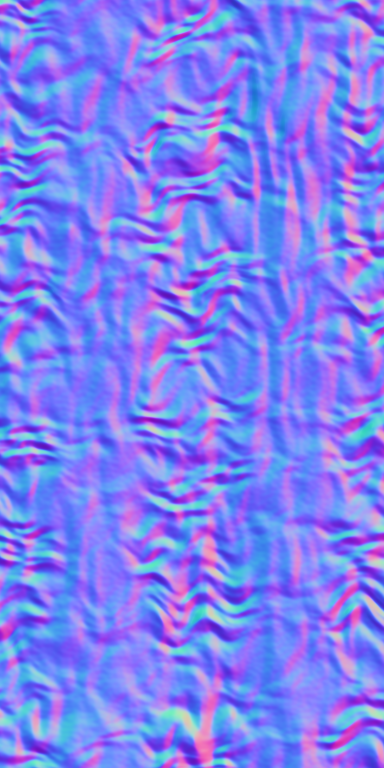
A Shadertoy shader for this texture map:

```glsl
// Tangent-space normal map of rough bark: wrinkled columns between smoother, streaked ones
const float TAU = 6.2831853;
const float SAMPLE_STEP = 0.004;              // slope sampling distance, in canvas widths
const float BAND_PERIOD = 0.76;               // height of one growth band
const float BAND_START = 0.10;
const vec2 WRINKLE_FREQ = vec2(13.0, 23.0);
const vec2 LUMP_FREQ = vec2(19.0, 17.0);
const vec2 STREAK_FREQ = vec2(21.0, 8.0);
const vec2 GASH_FREQ = vec2(25.0, 5.0);
const vec2 GRAIN_FREQ = vec2(60.0, 75.0);
const float WRINKLE_DEPTH = 0.030;
const float LUMP_DEPTH = 0.014;
const float STREAK_DEPTH = 0.018;
const float GASH_DEPTH = 0.028;
const float SWELL_DEPTH = 0.022;
const float GRAIN_DEPTH = 0.0009;
const float COLUMN_DEPTH = 0.012;
const float CREASE_DEPTH = 0.013;
const float LEDGE_DEPTH = 0.030;
const float ARC_BOW = 0.9;
const float SIDE_SKEW = 0.40;                 // sharpens the slopes that face right

vec2 gradientAt(vec2 cell) {
    uvec2 k = uvec2(ivec2(cell) + 4096) * uvec2(1597334673u, 3812015801u);
    uint h = (k.x ^ k.y) * 1597334673u;
    h = (h ^ (h >> 15)) * 2246822519u;
    float angle = TAU * float(h >> 8) / 16777216.0;
    return vec2(cos(angle), sin(angle));
}

float gradientNoise(vec2 p) {
    vec2 i = floor(p), f = p - i;
    vec2 u = f * f * f * (f * (f * 6.0 - 15.0) + 10.0);
    vec2 e = vec2(1.0, 0.0);
    float low = mix(dot(gradientAt(i), f), dot(gradientAt(i + e), f - e), u.x);
    float high = mix(dot(gradientAt(i + e.yx), f - e.yx),
                     dot(gradientAt(i + 1.0), f - 1.0), u.x);
    return mix(low, high, u.y);
}

float bell(float d, float width) {
    return exp(-d * d / (width * width));
}

float barkHeight(vec2 p) {
    // Bending shared by every layer: wide for columns, tight for wrinkles
    vec2 bend = vec2(gradientNoise(p * 4.0 + 31.0), gradientNoise(p * vec2(6.0, 5.0) + 67.0));
    vec2 twist = vec2(gradientNoise(p * 8.0 + 13.0), gradientNoise(p * vec2(9.0, 7.0) + 57.0));
    vec2 q = p + bend * vec2(0.03, 0.05) + twist * vec2(0.02, 0.06);

    // Columns and bands decide where the surface is rough
    float column = cos(2.0 * TAU * (p.x + 0.03 * bend.x - 0.01));
    float phase = fract((p.y - BAND_START) / BAND_PERIOD);
    float calm = bell(phase - 0.19, 0.08);
    float patches = gradientNoise(p * vec2(5.0, 6.0) + 11.0);
    float rough = smoothstep(-0.7, 0.5, column + 0.9 * patches);
    rough = mix(0.22, 1.0, rough) * (1.0 - 0.5 * calm);

    // Wrinkles bow gently around each rough column
    float axis = fract(p.x * 2.0 + 0.5) * 0.5 - 0.25;
    float bow = ARC_BOW * axis * axis * bell(axis, 0.12) * sin(2.0 * TAU * phase);
    vec2 w = q + vec2(0.0, bow);
    float wrinkle = gradientNoise(w * WRINKLE_FREQ);
    wrinkle += 0.35 * gradientNoise(w * WRINKLE_FREQ * vec2(2.0, 1.5) + 19.0);
    float h = WRINKLE_DEPTH * rough * wrinkle;

    // Rounded lumps and wide swells cover everything
    h += LUMP_DEPTH * mix(0.65, 1.0, rough) * gradientNoise(q * LUMP_FREQ + 29.0);
    h += SWELL_DEPTH * gradientNoise(p * vec2(7.0, 5.0) + 97.0);

    // Upright streaks and the long gashes at the upper right
    float gashArea = smoothstep(0.58, 0.70, p.x) * smoothstep(0.99, 0.88, p.x)
                   * smoothstep(1.15, 1.35, p.y) * smoothstep(1.95, 1.75, p.y);
    h += STREAK_DEPTH * (1.0 - 0.4 * rough) * gradientNoise(q * STREAK_FREQ + 43.0);
    h += GASH_DEPTH * gashArea * gradientNoise(q * GASH_FREQ + 5.0);

    // Broad column swell, seam, and the crease that opens each band
    h -= COLUMN_DEPTH * column;
    h -= 0.010 * smoothstep(0.535, 0.575, p.x + 0.02 * bend.x) * bell(p.x - 0.56, 0.12);
    float creaseY = (fract(phase + 0.5) - 0.5) * BAND_PERIOD + 0.06 * bend.y + 0.06 * twist.y;
    h += CREASE_DEPTH * rough * smoothstep(-0.2, 0.6, column) * bell(creaseY, 0.026);

    // Fringed ledge at the lower left
    float fringe = gradientNoise(vec2(p.x * 17.0, p.y * 3.0) + 83.0);
    float ledge = smoothstep(0.15, 0.07, p.y + 0.04 * fringe) * smoothstep(0.56, 0.50, p.x);
    h += ledge * (LEDGE_DEPTH + 0.022 * fringe);

    // Fine grain
    return h + GRAIN_DEPTH * gradientNoise(p * GRAIN_FREQ);
}

void mainImage(out vec4 fragColor, in vec2 fragCoord) {
    vec2 p = fragCoord / iResolution.x;
    vec2 e = vec2(SAMPLE_STEP, 0.0);

    // Central differences give the surface slope
    vec2 slope = vec2(barkHeight(p - e) - barkHeight(p + e),
                      barkHeight(p - e.yx) - barkHeight(p + e.yx)) / (2.0 * SAMPLE_STEP);
    slope.x += SIDE_SKEW * (min(slope.x * slope.x, 1.0) - 0.12);

    vec3 normal = normalize(vec3(slope, 1.0));
    fragColor = vec4(normal * 0.5 + 0.5, 1.0);
}
```
